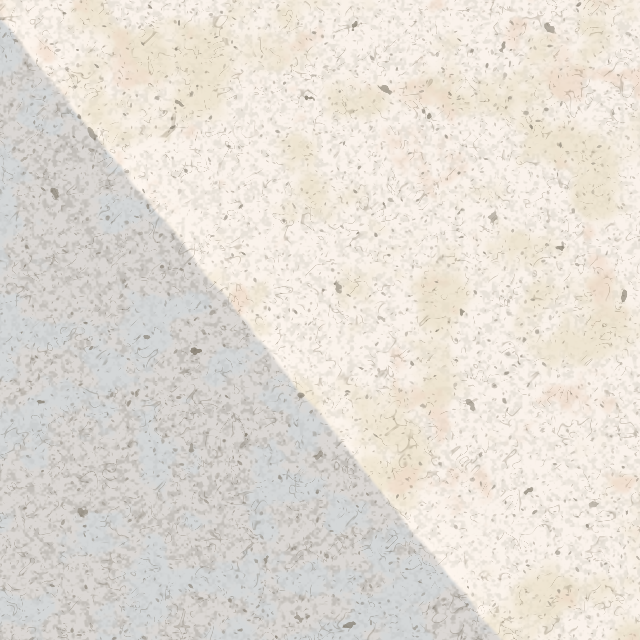
Write a Shadertoy shader that draws this texture.

```glsl
float hash(vec2 p) {
    return fract(sin(dot(p, vec2(127.1, 311.7))) * 43758.5453);
}

float noise(vec2 p) {
    vec2 i = floor(p), f = fract(p);
    f = f * f * (3.0 - 2.0 * f);
    return mix(mix(hash(i), hash(i + vec2(1, 0)), f.x),
               mix(hash(i + vec2(0, 1)), hash(i + vec2(1, 1)), f.x), f.y);
}

float fbm(vec2 p) {
    float sum = 0.0, amp = 0.533;
    for (int i = 0; i < 4; i++) {
        sum += amp * noise(p);
        p = mat2(1.6, 1.2, -1.2, 1.6) * p + 17.3;
        amp *= 0.5;
    }
    return sum;
}

// Coverage of randomly turned, ragged oval flecks, one candidate per cell
float flecks(vec2 uv, float cells, float density, float radius) {
    vec2 p = uv * cells, home = floor(p);
    float blur = cells / iResolution.y, cover = 0.0;
    float ragged = (noise(uv * 230.0) - 0.5) * radius;
    for (int y = -1; y <= 1; y++)
    for (int x = -1; x <= 1; x++) {
        vec2 id = home + vec2(x, y);
        vec2 seed = id + cells;
        if (hash(seed) > density) continue;
        vec2 d = p - id - vec2(hash(seed + 3.7), hash(seed + 8.1));
        float a = 6.2832 * hash(seed + 12.9);
        d = mat2(cos(a), sin(a), -sin(a), cos(a)) * d;
        d.y *= 1.2 + 1.6 * hash(seed + 21.4);
        float size = radius * (0.5 + 0.7 * hash(seed + 31.6));
        float mask = 1.0 - smoothstep(-blur, blur, length(d) + ragged - size);
        cover = max(cover, mask * (0.4 + 0.6 * hash(seed + 44.2)));
    }
    return cover;
}

void mainImage(out vec4 fragColor, in vec2 fragCoord) {
    vec2 uv = fragCoord / iResolution.y;

    // Diagonal shadow edge, slightly uneven
    float edge = (uv.y + 1.243 * uv.x - 0.973) / 1.595;
    edge += 0.006 * (noise(uv * 28.0) - 0.5);
    float lit = smoothstep(-0.004, 0.004, edge);

    // Fine stone grain
    float grain = 0.55 * noise(uv * 140.0) + 0.45 * noise(uv * 270.0 + 9.0);
    float bright = smoothstep(0.2, 0.58, grain);
    vec3 cream = mix(vec3(0.91, 0.885, 0.85), vec3(0.98, 0.95, 0.92), bright);
    vec3 grey = mix(vec3(0.765, 0.75, 0.73), vec3(0.86, 0.845, 0.83), bright);

    // Ochre clouds in the light, strongest right of centre
    float cloud = fbm(uv * 13.0 + 4.0);
    float olive = exp(-45.0 * dot(uv - vec2(0.68, 0.65), uv - vec2(0.68, 0.65)));
    float ochre = smoothstep(0.5, 0.78, cloud + 0.07 * olive);
    cream = mix(cream, vec3(0.91, 0.87, 0.77), 0.65 * ochre);
    float blush = smoothstep(0.63, 0.8, fbm(uv * 16.0 + 41.0));
    cream = mix(cream, vec3(0.93, 0.84, 0.77), 0.6 * blush);

    // Cool blue patches in the shade
    float cool = smoothstep(0.47, 0.62, fbm(uv * vec2(17.0, 21.0) + 73.0));
    grey = mix(grey, vec3(0.815, 0.84, 0.855), 0.65 * cool);

    vec3 col = mix(grey, cream, lit);

    // Pale rim along the lit side
    col += 0.015 * lit * exp(-edge * 28.0);

    // Thin broken veins
    float vein = 1.0 - smoothstep(0.0, 0.07, abs(noise(uv * 95.0 + 2.5 * noise(uv * 40.0)) - 0.5));
    vein *= smoothstep(0.5, 0.72, noise(uv * 62.0 + 50.0));
    col *= 1.0 - vec3(0.14, 0.15, 0.17) * vein;

    // Mineral flecks from fine to coarse
    float fine = flecks(uv, 105.0, 0.35, 0.24);
    float medium = flecks(uv, 52.0, 0.2, 0.19);
    float coarse = flecks(uv, 17.0, 0.13, 0.15);
    col = mix(col, col * vec3(0.71, 0.69, 0.66), 0.65 * fine);
    col = mix(col, vec3(0.52, 0.49, 0.44), 0.68 * medium);
    col = mix(col, vec3(0.48, 0.45, 0.39), 0.75 * coarse);

    fragColor = vec4(clamp(col, 0.0, 1.0), 1.0);
}
```
